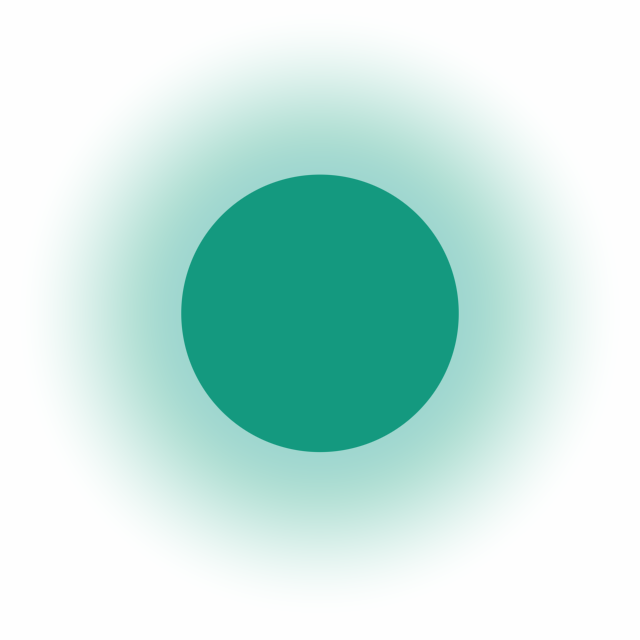
A WebGL 1 fragment shader for this background:

```glsl
precision highp float;

uniform vec2 u_resolution;

const vec3 PAPER = vec3(0.996, 0.998, 0.997);
const vec3 DISC_GREEN = vec3(0.078, 0.600, 0.498);
const vec3 GLOW_INNER = vec3(0.620, 0.840, 0.810);
const vec3 GLOW_OUTER = vec3(0.620, 0.845, 0.790);

const vec2 CENTER = vec2(0.5, 0.5104);
const float DISC_RADIUS = 0.2168;
const float GLOW_START = 0.20;
const float GLOW_END = 0.48;

// Antialiased coverage of a disc
float discMask(float dist, float radius, float pixel) {
  return 1.0 - smoothstep(-0.75 * pixel, 0.75 * pixel, dist - radius);
}

// Soft falloff from full strength at inner to none at outer
float glowMask(float dist, float inner, float outer) {
  return 1.0 - smoothstep(inner, outer, dist);
}

// Glow tint turns slightly greener away from the disc
vec3 glowTint(float dist, float inner, float outer) {
  return mix(GLOW_INNER, GLOW_OUTER, smoothstep(inner, outer, dist));
}

void main() {
  float side = min(u_resolution.x, u_resolution.y);
  vec2 pos = (gl_FragCoord.xy - 0.5 * u_resolution) / side + 0.5;
  float dist = length(pos - CENTER);

  // Halo over the pale ground
  vec3 tint = glowTint(dist, DISC_RADIUS, 0.30);
  vec3 color = mix(PAPER, tint, glowMask(dist, GLOW_START, GLOW_END));

  // Flat central disc
  color = mix(color, DISC_GREEN, discMask(dist, DISC_RADIUS, 1.0 / side));

  gl_FragColor = vec4(color, 1.0);
}
```
